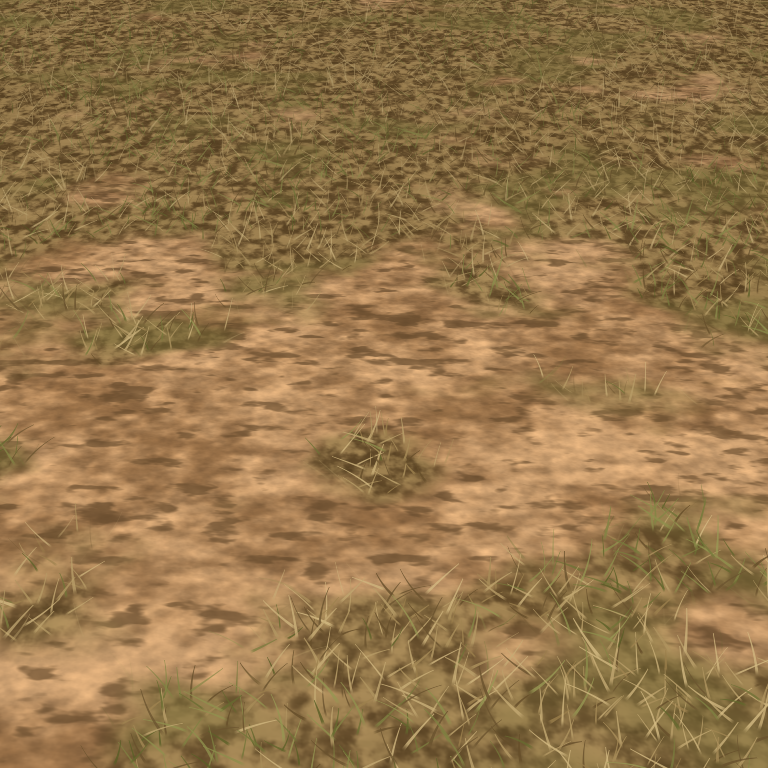
This texture is drawn by a WebGL 1 fragment shader. Its source:

```glsl
precision highp float;
// Dry grass tufts and straw scattered over sandy soil, receding into the distance.
uniform vec2 u_resolution;

float hash(vec2 p) {
  p = fract(p * vec2(0.1031, 0.1137));
  p += dot(p, p.yx + 33.33);
  return fract((p.x + p.y) * p.x * 17.0 + p.y * 9.0);
}

float noise(vec2 p) {
  vec2 i = floor(p), f = fract(p);
  f = f * f * (3.0 - 2.0 * f);
  return mix(mix(hash(i), hash(i + vec2(1, 0)), f.x),
             mix(hash(i + vec2(0, 1)), hash(i + vec2(1, 1)), f.x), f.y);
}

float fbm(vec2 p) {
  float sum = 0.0, amp = 0.533;
  for (int i = 0; i < 4; i++) {
    sum += amp * noise(p);
    p = mat2(1.7, 0.5, -0.5, 1.9) * p + 17.3;
    amp *= 0.5;
  }
  return sum;
}

// Canvas position to foreshortened ground coordinates
vec2 ground(vec2 p) {
  return vec2(p.x - 0.5, 2.0) / (1.4 - min(p.y, 1.15)) + 8.0;
}

// How grassy the ground is: full far away, bare along a slanted path
float grassCover(vec2 p) {
  float path = (p.y - 0.56 + 0.2 * p.x) / 0.11;
  float bias = 0.24 * smoothstep(0.54, 0.76, p.y) - 0.15 * exp(-path * path);
  bias += 0.2 * smoothstep(0.35, 0.9, p.x) * (1.0 - smoothstep(0.1, 0.36, p.y));
  bias -= 0.08 * (1.0 - smoothstep(0.0, 0.4, p.x)) * (1.0 - smoothstep(0.1, 0.35, p.y));
  return smoothstep(0.4, 0.64, fbm(ground(p) * 5.5) + bias);
}

vec3 soilColor(vec2 p, float far) {
  vec2 g = ground(p);
  float broad = fbm(g * 7.0 + 40.0);
  float clods = fbm(g * vec2(34.0, 42.0));
  float grit = fbm(g * vec2(85.0, 75.0) + 9.0);
  vec3 soil = mix(vec3(0.56, 0.41, 0.26), vec3(0.78, 0.61, 0.43),
                  smoothstep(0.25, 0.7, broad * 0.6 + clods * 0.4));
  soil *= 0.74 + 0.27 * clods + 0.27 * grit;
  float pits = smoothstep(0.56, 0.74, fbm(g * vec2(26.0, 44.0) + 70.0));
  soil = mix(soil, vec3(0.37, 0.27, 0.16), 0.65 * pits);
  return soil * (1.03 - 0.12 * far);
}

// Matted old grass and the shade among it
vec3 thatchColor(vec2 p, float far) {
  vec2 g = ground(p);
  float mat = fbm(g * vec2(60.0, 40.0) + 20.0);
  vec3 thatch = mix(vec3(0.32, 0.24, 0.12), vec3(0.64, 0.53, 0.33),
                    smoothstep(0.25, 0.72, mat));
  float greenness = smoothstep(0.48, 0.68, fbm(g * 4.5 + 60.0));
  thatch = mix(thatch, vec3(0.43, 0.41, 0.20), 0.45 * greenness);
  return thatch * (1.0 - 0.07 * far);
}

vec3 bladeColor(vec2 root, float pick, float shade, float far) {
  float greenness = smoothstep(0.46, 0.66, noise(ground(root) * 5.0 + 60.0));
  vec3 straw = mix(vec3(0.60, 0.49, 0.29), vec3(0.84, 0.74, 0.52), shade);
  vec3 green = mix(vec3(0.34, 0.36, 0.14), vec3(0.60, 0.60, 0.33), shade);
  vec3 color = mix(straw, green, step(pick, 0.12 + 0.55 * greenness));
  color = mix(color, vec3(0.35, 0.26, 0.13), 0.85 * step(0.84, pick));
  return color * (1.0 - 0.14 * far);
}

void main() {
  vec2 p = gl_FragCoord.xy / u_resolution.y;
  float far = smoothstep(0.45, 1.0, p.y);
  float soft = max(0.0008, 0.6 / u_resolution.y);
  vec3 color = mix(soilColor(p, far), thatchColor(p, far), 0.85 * grassCover(p));

  // Blades, in overlapping bands from the farthest to the nearest
  for (int layer = 0; layer < 40; layer++) {
    float k = float(layer) / 39.0;
    float bandY = mix(1.1, -0.1, k);
    if (abs(p.y - bandY) > 0.3) continue;
    float size = mix(0.022, 0.085, k);
    vec2 shift = vec2(k * 3.71, k * 5.13) + 3.0;
    vec2 cell = floor((p + shift) / size);
    for (int j = 0; j < 6; j++) {
      float row = floor(float(j) / 3.0);
      vec2 id = cell + vec2(float(j) - 3.0 * row - 1.0, -row);
      vec2 seed = id + float(layer) * 19.7;
      vec2 root = (id + vec2(hash(seed), hash(seed + 31.4))) * size - shift;
      if (abs(root.y - bandY) > 0.22) continue;
      float pick = hash(seed + 57.1), shade = hash(seed + 83.6);
      float lean = (hash(seed + 11.9) - 0.5) * 2.4;
      vec2 dir = vec2(sin(lean), cos(lean));
      float len = size * mix(0.4, 0.85, shade);
      vec2 d = p - root;
      float t = dot(d, dir) / len;
      if (t < 0.0 || t > 1.0) continue;
      float bend = (pick - 0.5) * 0.5 * len * t * t;
      float side = abs(dot(d, vec2(dir.y, -dir.x)) - bend);
      float width = size * mix(0.014, 0.032, hash(seed + 5.3)) * (1.0 - 0.75 * t);
      float blade = 1.0 - smoothstep(width - soft, width + soft, side);
      if (blade <= 0.0) continue;
      float grows = smoothstep(0.1, 0.4, grassCover(root) - 0.55 * hash(seed + 97.0));
      blade *= grows * smoothstep(0.0, 0.2, t) * mix(0.8, 0.55, far);
      color = mix(color, bladeColor(root, pick, shade, far), blade);
    }
  }
  gl_FragColor = vec4(color, 1.0);
}
```
